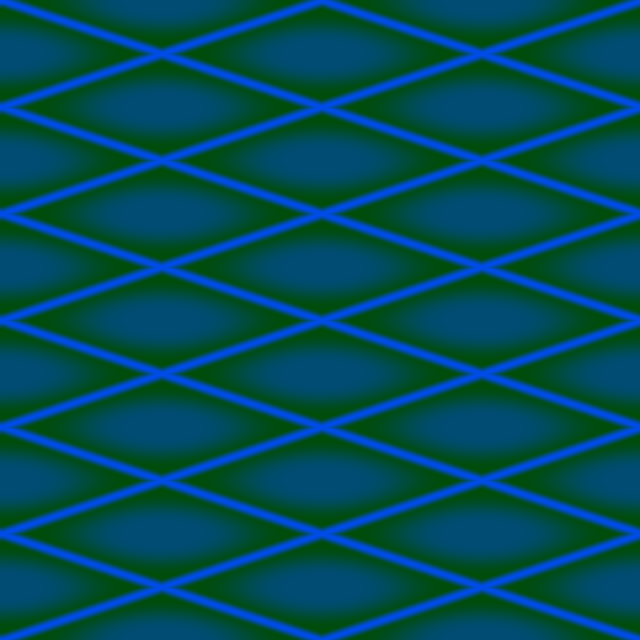
Give the GLSL for this pattern, as a WebGL 1 fragment shader.

```glsl
precision highp float;
// Soft blue lattice of wide diamonds, two across and six down, on deep green.
// Two diagonal coordinates are whole numbers on the lines; the product of
// their sines gives each diamond a rounded teal glow. The lattice wraps.

uniform vec2 u_resolution;

const float PI = 3.14159265;
const vec2 REPEATS = vec2(2.0, 6.0);
const vec2 SHIFT = vec2(0.003, -0.001);
const float LINE_REACH = 0.085;

const vec3 GREEN = vec3(0.0, 0.30, 0.03);
const vec3 TEAL = vec3(0.0, 0.30, 0.45);
const vec3 BLUE = vec3(0.0, 0.30, 0.92);

// Diagonal coordinates, integer along each family of lines.
vec2 diagonals(vec2 p, vec2 repeats) {
  vec2 q = p * repeats;
  return vec2(q.x + q.y, q.x - q.y);
}

// Distance to the nearest line of either family, in lattice units.
float latticeDistance(vec2 d) {
  vec2 toLine = abs(fract(d + 0.5) - 0.5);
  return min(toLine.x, toLine.y);
}

// Rounded glow: zero on the lines, one at each diamond centre.
float diamondGlow(vec2 d) {
  vec2 wave = abs(sin(PI * d));
  return smoothstep(0.05, 0.9, wave.x * wave.y);
}

float softLine(float dist, float reach) {
  return 1.0 - smoothstep(0.0, reach, dist);
}

void main() {
  vec2 uv = gl_FragCoord.xy / u_resolution;
  vec2 d = diagonals(uv - SHIFT, REPEATS);

  vec3 colour = mix(GREEN, TEAL, diamondGlow(d));
  colour = mix(colour, BLUE, softLine(latticeDistance(d), LINE_REACH));
  gl_FragColor = vec4(colour, 1.0);
}
```
